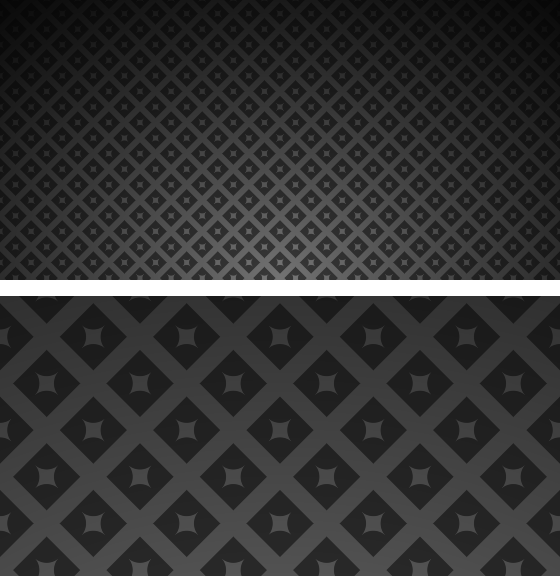
Top: the whole. Bottom: its middle third, enlarged.
This pattern is drawn by a Shadertoy shader. Its source:

```glsl
const float ROWS = 9.0;            // repeats per canvas height
const float ROW_OFFSET = 0.563;    // height of the first aligned row, in repeats
const float DIAMOND_RADIUS = 0.36; // centre to corner, in repeats
const float STAR_CORNER = 0.118;   // half size of the star at its corners
const float STAR_WAIST = 0.078;    // half size of the star at mid side

const vec2 GLOW_SHAPE = vec2(0.75, 1.0);
const float GLOW_REACH = 1.4;
const float GLOW_FALLOFF = 1.3;
const float GLOW_LEVEL = 0.44;
const float AMBIENT = 0.012;
const float DIAMOND_SHADE = 0.48;
const float STAR_SHADE = 1.04;

// Square with sides bowed inward along circular arcs
float concaveSquare(vec2 p) {
    vec2 q = abs(p);
    float major = max(q.x, q.y);
    float minor = min(q.x, q.y);
    float bow = STAR_CORNER - STAR_WAIST;
    float arcRadius = (STAR_CORNER * STAR_CORNER + bow * bow) / (2.0 * bow);
    float arc = arcRadius - length(vec2(minor, STAR_WAIST + arcRadius - major));
    return max(major - STAR_CORNER, arc);
}

float coverage(float dist, float pixel) {
    return 1.0 - smoothstep(-0.6 * pixel, 0.6 * pixel, dist);
}

// Light spreading from the middle of the lower edge
float glow(vec2 uv, float aspect) {
    float r = length((uv - vec2(0.5 * aspect, 0.0)) * GLOW_SHAPE);
    return GLOW_LEVEL * pow(max(1.0 - r / GLOW_REACH, 0.0), GLOW_FALLOFF);
}

void mainImage(out vec4 fragColor, in vec2 fragCoord) {
    vec2 uv = fragCoord / iResolution.y;
    float pixel = ROWS / iResolution.y;

    // Staggered lattice, folded in axes turned by 45 degrees
    vec2 p = uv * ROWS - vec2(0.0, ROW_OFFSET);
    vec2 turned = fract(vec2(p.x + p.y, p.x - p.y) + 0.5) - 0.5;
    vec2 local = 0.5 * vec2(turned.x + turned.y, turned.x - turned.y);

    float diamondDist = (max(abs(turned.x), abs(turned.y)) - DIAMOND_RADIUS) * inversesqrt(2.0);
    float diamond = coverage(diamondDist, pixel);
    float star = coverage(concaveSquare(local), pixel);

    // Bands, recessed diamonds, then raised stars
    float shade = mix(1.0, DIAMOND_SHADE, diamond);
    shade = mix(shade, STAR_SHADE, star);

    float light = AMBIENT + shade * glow(uv, iResolution.x / iResolution.y);
    fragColor = vec4(vec3(light), 1.0);
}
```
